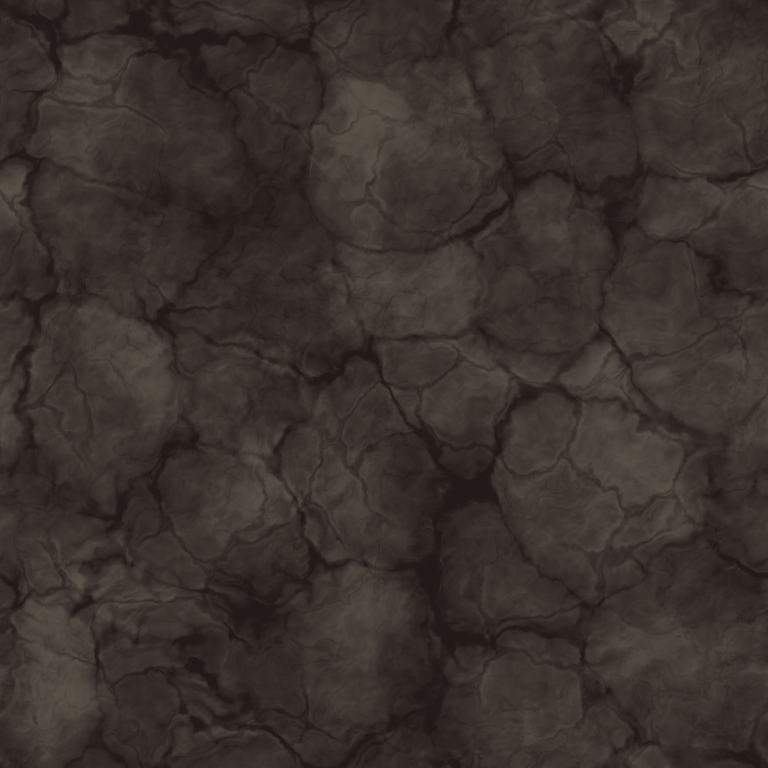
Write a WebGL 1 fragment shader that draws this texture.

```glsl
precision highp float;

uniform vec2 u_resolution;

const vec3 CREVICE = vec3(0.122, 0.096, 0.089);
const vec3 STONE = vec3(0.210, 0.181, 0.166);
const vec3 WORN = vec3(0.345, 0.312, 0.276);
const vec3 LICHEN = vec3(0.39, 0.34, 0.27);

struct Rock {
    float edge;   // rounded distance to the border, canvas units
    vec2 id;
    vec2 offset;  // from the rock's centre, canvas units
};

vec3 hash3(vec2 cell, float seed) {
    vec3 h = fract(vec3(cell.xyx + seed * 7.31) * vec3(0.1031, 0.1030, 0.0973));
    h += dot(h, h.yxz + 33.33);
    return fract((h.xxy + h.yzz) * h.zyx);
}

vec2 wrapCell(vec2 cell, float period) {
    return floor(mod(cell + 0.5, period));
}

// Value noise repeating over the unit square; its lattice is shifted by seed
float noise(vec2 p, float freq, float seed) {
    vec2 q = p * freq + seed * vec2(0.373, 0.617);
    vec2 cell = floor(q);
    vec2 f = q - cell;
    f = f * f * f * (f * (f * 6.0 - 15.0) + 10.0);
    float a = hash3(wrapCell(cell, freq), seed).x;
    float b = hash3(wrapCell(cell + vec2(1.0, 0.0), freq), seed).x;
    float c = hash3(wrapCell(cell + vec2(0.0, 1.0), freq), seed).x;
    float d = hash3(wrapCell(cell + 1.0, freq), seed).x;
    return mix(mix(a, b, f.x), mix(c, d, f.x), f.y);
}

float fbm(vec2 p, float freq, float seed) {
    float sum = 0.0;
    float amp = 0.48;
    for (int i = 0; i < 5; i++) {
        sum += amp * noise(p, freq, seed + float(i));
        freq *= 2.0;
        amp *= 0.54;
    }
    return sum;
}

vec2 warp(vec2 p, float freq, float seed) {
    return vec2(fbm(p, freq, seed), fbm(p, freq, seed + 9.0)) - 0.5;
}

// Site relative to q in xy, its weight in z
vec3 rockSite(vec2 cell, vec2 q, float count, float seed) {
    vec3 h = hash3(wrapCell(cell, count), seed);
    return vec3(cell + h.xy - q, h.z);
}

// Weighted cells: random weights give large and small rocks
Rock findRock(vec2 p, float count, float spread, float seed) {
    vec2 q = p * count + vec2(0.43, 0.57);
    vec2 base = floor(q);
    vec2 nearest = vec2(0.0);
    vec2 id = vec2(0.0);
    float best = 100.0;
    for (int y = -2; y <= 2; y++) {
        for (int x = -2; x <= 2; x++) {
            vec2 cell = base + vec2(float(x), float(y));
            vec3 site = rockSite(cell, q, count, seed);
            float power = dot(site.xy, site.xy) - spread * site.z;
            if (power < best) {
                best = power;
                nearest = site.xy;
                id = wrapCell(cell, count);
            }
        }
    }
    // Soft minimum over all borders rounds the corners
    float total = 0.0;
    for (int y = -2; y <= 2; y++) {
        for (int x = -2; x <= 2; x++) {
            vec3 site = rockSite(base + vec2(float(x), float(y)), q, count, seed);
            float gap = length(site.xy - nearest);
            float power = dot(site.xy, site.xy) - spread * site.z;
            if (gap > 0.001) total += exp(-9.0 * (power - best) / gap);
        }
    }
    return Rock(-log(total + 0.00001) / (18.0 * count), id, -nearest / count);
}

float line(float dist, float width) {
    return 1.0 - smoothstep(0.0, width, abs(dist));
}

void main() {
    vec2 uv = gl_FragCoord.xy / u_resolution;
    vec2 bent = uv + 0.10 * warp(uv, 5.0, 3.0) + 0.035 * warp(uv, 22.0, 21.0);
    Rock rock = findRock(bent, 6.0, 0.95, 5.0);
    Rock facet = findRock(bent + 0.03 * warp(uv, 9.0, 31.0), 11.0, 0.8, 8.0);
    Rock pebble = findRock(bent, 23.0, 0.6, 12.0);
    float shade = hash3(rock.id, 40.0).x - 0.5;
    float facetShade = hash3(facet.id, 41.0).x - 0.5;

    // Rounded rocks, lit from above; some borders soft, some abrupt
    float softness = smoothstep(0.35, 0.65, fbm(uv, 4.0, 50.0));
    float dome = smoothstep(-0.018, mix(0.022, 0.058, softness), rock.edge);
    float blotch = fbm(bent, 8.0, 60.0) - 0.5;
    float tone = 0.22 + dome * (0.32 + 0.26 * shade + 0.6 * rock.offset.y);
    tone += 0.80 * blotch + 0.12 * facetShade;

    // Brushed relief, mottling and grain
    vec2 lightStep = vec2(-0.002, 0.004);
    float relief = fbm(bent, 22.0, 70.0) - fbm(bent + lightStep, 22.0, 70.0);
    tone += 0.85 * relief + 0.30 * (fbm(uv, 48.0, 80.0) - 0.5);

    // Pebbles packed in the seams
    float packing = (1.0 - dome) * smoothstep(0.45, 0.58, fbm(uv, 6.0, 90.0));
    float pebbleDome = smoothstep(-0.002, 0.010, pebble.edge);
    tone += packing * (0.42 * pebbleDome - 0.16);

    // Broken dark seams, facet joints and hairline cracks
    float cracked = smoothstep(0.44, 0.60, fbm(uv, 7.0, 100.0));
    float seam = 1.0 - smoothstep(-0.001, mix(0.0025, 0.006, cracked), rock.edge);
    float joint = line(facet.edge, 0.004) * cracked;
    float crack = line(fbm(bent, 7.0, 110.0) - 0.5, 0.018) * (1.0 - cracked);
    tone -= seam * mix(0.09, 0.22, cracked) + 0.17 * joint + 0.13 * crack;

    // Worn rims and chips beside the seams
    float rimmed = smoothstep(0.42, 0.60, fbm(uv, 11.0, 130.0));
    float rim = smoothstep(0.002, 0.007, rock.edge) * (1.0 - smoothstep(0.007, 0.020, rock.edge));
    float facetRim = smoothstep(0.002, 0.005, facet.edge) * (1.0 - smoothstep(0.005, 0.012, facet.edge));
    float chip = line(fbm(bent, 24.0, 120.0) - 0.5, 0.05) * rimmed;
    tone += 0.12 * rim * rimmed + 0.09 * facetRim * cracked;
    tone -= 0.10 * chip * (1.0 - rim);
    tone = clamp(tone, 0.0, 1.0);

    vec3 color = mix(CREVICE, STONE, smoothstep(-0.1, 0.48, tone));
    color = mix(color, WORN, smoothstep(0.32, 1.0, tone));
    color = mix(color, LICHEN, 0.25 * chip * rim);
    gl_FragColor = vec4(color, 1.0);
}
```
